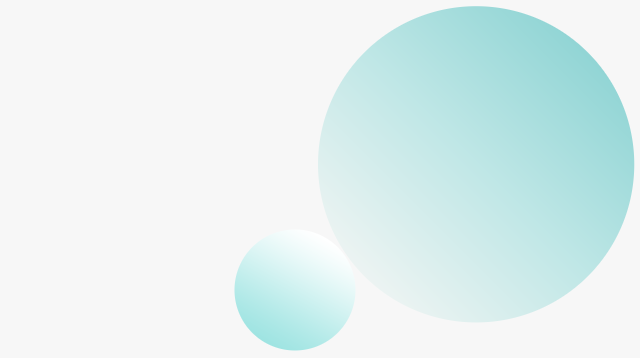
Write a WebGL 1 fragment shader that draws this background.

```glsl
precision highp float;
// Two touching discs on a pale grey ground: a large teal one and a small aqua one.
// Each is a circle distance function filled with a linear gradient across its width.
// Lengths are in units of the canvas height.

uniform vec2 u_resolution;

// Coverage of a disc, with an edge one pixel wide.
float disc(vec2 offset, float radius) {
  return clamp(0.5 + (radius - length(offset)) * u_resolution.y, 0.0, 1.0);
}

// Gradient position: 0 at the near rim, 1 at the far rim along a direction.
float across(vec2 offset, float radius, vec2 direction) {
  return clamp(0.5 + 0.5 * dot(offset, normalize(direction)) / radius, 0.0, 1.0);
}

void main() {
  vec2 p = gl_FragCoord.xy / u_resolution.y;
  vec3 color = vec3(0.969);

  // Large disc: pale at the lower left, teal at the upper right.
  vec2 large = p - vec2(1.330, 0.541);
  float t = across(large, 0.4417, vec2(1.0, 1.0));
  vec3 teal = mix(vec3(0.925, 0.955, 0.950), vec3(0.750, 0.905, 0.902), min(t * 2.0, 1.0));
  teal = mix(teal, vec3(0.570, 0.835, 0.835), max(t * 2.0 - 1.0, 0.0));
  color = mix(color, teal, disc(large, 0.4417));

  // Small disc: aqua at the lower left, white at the upper right.
  vec2 small = p - vec2(0.824, 0.190);
  float s = across(small, 0.169, vec2(0.5, 0.87));
  vec3 aqua = mix(vec3(0.620, 0.893, 0.885), vec3(1.0), smoothstep(0.0, 1.0, s) * 0.3 + s * 0.7);
  color = mix(color, aqua, disc(small, 0.169));

  gl_FragColor = vec4(color, 1.0);
}
```
